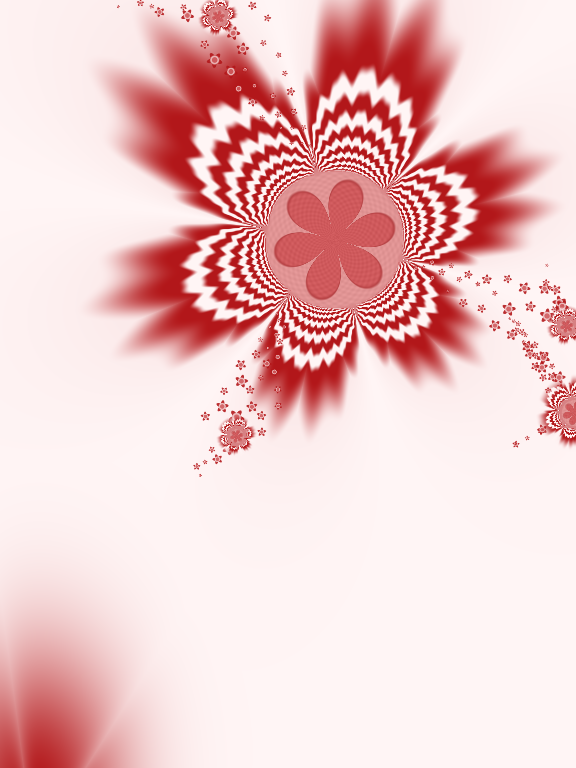
Give the GLSL for this background, as a WebGL 2 fragment shader.

```glsl
#version 300 es
precision highp float;
uniform vec2 u_resolution;
out vec4 fragColor;

// Lengths are fractions of the canvas width
const vec3 PAPER = vec3(1.0, 0.96, 0.96);
const vec3 CRIMSON = vec3(0.70, 0.09, 0.10);
const vec3 CORE_PINK = vec3(0.88, 0.58, 0.58);
const vec3 LOBE_RED = vec3(0.81, 0.35, 0.36);
const vec3 LOBE_EDGE = vec3(0.70, 0.24, 0.25);
const vec2 FLOWER_CENTER = vec2(0.581, 0.917);
const float CORE_RADIUS = 0.113;
const float PETAL_TURN = 0.245;
const float SECTOR = 1.0471976;
const float BAND_RATIO = 0.5;
const vec2 GLOW_CENTER = vec2(0.06, -0.04);
const vec2 GLOW_SIZE = vec2(0.17, 0.27);
const int BUDS = 26;
const int TAIL_BUDS = 7;

// Each spray widens from its root to a main blossom, then thins to a tip
const vec2 ROOT[4] = vec2[4](vec2(0.491, 0.79), vec2(0.72, 0.877),
                             vec2(0.532, 1.07), vec2(0.885, 0.785));
const vec3 BLOSSOM[4] = vec3[4](vec3(0.411, 0.576, 0.028), vec3(0.984, 0.767, 0.028),
                                vec3(0.379, 1.304, 0.028), vec3(0.998, 0.616, 0.052));
const vec2 TIP[4] = vec2[4](vec2(0.337, 0.512), vec2(0.945, 0.862),
                            vec2(0.215, 1.328), vec2(0.885, 0.557));
const float SPREAD[4] = float[4](0.052, 0.055, 0.07, 0.022);

float hash(float n) {
  return fract(sin(n * 12.9898) * 43758.5453);
}

float foldAngle(float a) {
  return mod(a - PETAL_TURN + 0.5 * SECTOR, SECTOR) - 0.5 * SECTOR;
}

float streak(float a) {
  return pow(1.0 - abs(sin(a)), 3.0);
}

// Six banded petals around a lobed core of radius one
vec3 flower(vec2 q) {
  float r = length(q);
  float angle = atan(q.y, q.x + 1e-6);
  float warp = 0.14 * pow(0.5 + 0.5 * cos(angle - 3.5), 3.0);
  float phi = foldAngle(angle - warp * smoothstep(0.9, 1.1, r));

  // Arches share a cusp in every gap between petals
  float reach = 1.15 + 0.36 * cos(angle - 2.06);
  float arch = sqrt(max(cos(3.0 * phi), 0.0004));
  float s = (r - 1.0) / (reach * arch);
  float band = log(max(s, 0.001)) / BAND_RATIO;
  float blur = fwidth(band);

  // Feathered stripes and a streaked outer fringe
  float fan = atan(r * sin(phi), r * cos(phi) - 0.95);
  float feather = band + 0.13 * cos(fan * 24.0) + 0.06 * cos(fan * 46.0);
  float stripe = smoothstep(0.15, 0.85, 0.5 - 0.5 * cos(6.2831853 * feather));
  stripe = mix(stripe, 0.52, smoothstep(0.35, 0.9, blur));
  stripe = mix(0.45, stripe, smoothstep(0.02, 0.08, s));
  float fringe = s * (1.0 + 0.2 * streak(fan * 5.0) + 0.06 * cos(fan * 22.0));
  float fade = 1.0 - smoothstep(1.3, 2.5, fringe);
  float ink = mix(stripe, 1.0, smoothstep(0.45, 0.55, feather)) * fade;
  ink += 0.12 * exp(-0.8 * max(s - 1.0, 0.0)) * smoothstep(1.2, 2.2, s);
  vec3 color = mix(PAPER, CRIMSON, clamp(ink, 0.0, 1.0));

  // Core with six rounded lobes
  float inside = 1.0 - smoothstep(0.98, 1.1, r);
  float grain = 0.025 * sin(r * 75.0) * cos(angle * 36.0);
  color = mix(color, CORE_PINK + grain, inside);
  float lobe = 0.95 * pow(max(cos(3.0 * foldAngle(angle)), 0.0), 0.35) - r;
  float aa = fwidth(r) + 0.005;
  vec3 lobeColor = mix(LOBE_EDGE, LOBE_RED + grain, smoothstep(0.0, 0.06, lobe));
  return mix(color, lobeColor, smoothstep(-aa, aa, lobe));
}

// Small five-petal bud with a pale ring
vec3 addBud(vec3 color, vec2 p, float radius, float turn) {
  float d = length(p) / radius;
  if (d > 1.8) return color;
  float edge = 0.82 + 0.25 * cos(5.0 * atan(p.y, p.x + 1e-6) + turn);
  float aa = 0.8 / (u_resolution.x * radius);
  float cover = 1.0 - smoothstep(edge - aa, edge + aa, d);
  float ring = smoothstep(0.3, 0.45, d) * (1.0 - smoothstep(0.5, 0.68, d));
  vec3 bud = mix(LOBE_RED, CRIMSON, smoothstep(0.35, 0.8, d));
  return mix(color, mix(bud, PAPER, 0.65 * ring), cover * 0.9);
}

void main() {
  vec2 p = gl_FragCoord.xy / u_resolution.x;
  vec3 color = flower((p - FLOWER_CENTER) / CORE_RADIUS);

  // Corner glow with radiating streaks
  vec2 g = (p - GLOW_CENTER) / GLOW_SIZE;
  vec2 ray = p - GLOW_CENTER + vec2(0.0, 0.1);
  float glow = exp(-1.3 * dot(g, g)) * (1.0 - 0.28 * streak(4.5 * atan(ray.x, ray.y) + 0.6));
  color = min(color, mix(PAPER, CRIMSON, glow));

  // Sprays of buds led by larger blossoms
  for (int k = 0; k < 4; k++) {
    vec2 head = BLOSSOM[k].xy;
    float size = BLOSSOM[k].z;
    vec2 along = normalize(head - ROOT[k]);
    vec2 side = vec2(-along.y, along.x);
    for (int i = 0; i < BUDS; i++) {
      float seed = float(i + 41 * k) + 1.0;
      float f = (float(i) + 0.5) / float(BUDS);
      float lane = float(i % 3 - 1) + 0.7 * (hash(seed) - 0.5);
      vec2 c = mix(ROOT[k], head, f) + side * lane * SPREAD[k] * (0.12 + 0.88 * f);
      float radius = (0.004 + 0.01 * f) * mix(0.4, 1.1, hash(seed + 7.3));
      color = addBud(color, p - c, radius, 6.28 * hash(seed + 3.1));
    }
    for (int j = 0; j < TAIL_BUDS; j++) {
      float f = (float(j) + 1.0) / float(TAIL_BUDS);
      vec2 c = mix(head, TIP[k], f) + side * 0.012 * sin(float(j) * 2.4);
      color = addBud(color, p - c, mix(0.012, 0.004, f) * (j % 2 == 0 ? 0.6 : 1.1), float(j));
    }
    vec2 q = (p - head) * 2.4 / size;
    vec3 bloom = flower(q);
    color = mix(color, bloom, 1.0 - smoothstep(2.0, 3.2, length(q)));
  }
  fragColor = vec4(color, 1.0);
}
```
